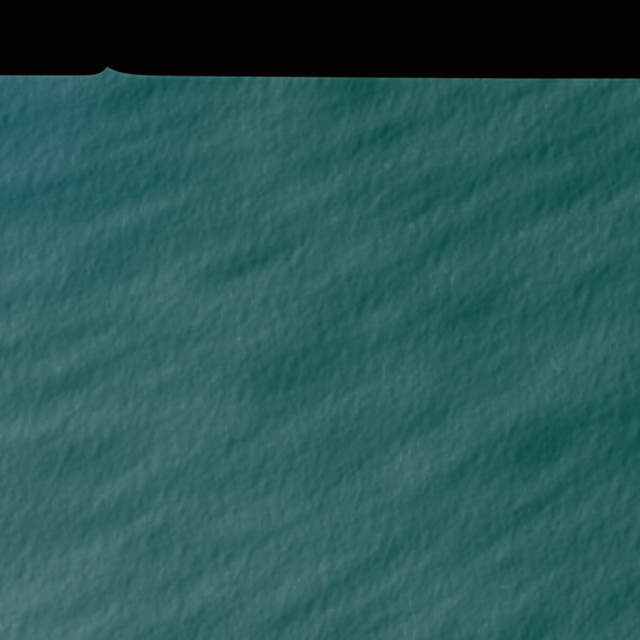
This texture is drawn by a WebGL 2 fragment shader. Its source:

```glsl
#version 300 es
precision highp float;
// Teal rippled sheet with a fine leathery grain below a black band with one small peak.
uniform vec2 u_resolution;
out vec4 fragColor;

float hash(vec2 p) {
    vec3 q = fract(vec3(p.xyx) * 0.1031);
    q += dot(q, q.yzx + 33.33);
    return fract((q.x + q.y) * q.z);
}

float noise(vec2 p) {
    vec2 i = floor(p), f = fract(p);
    f = f * f * (3.0 - 2.0 * f);
    return mix(mix(hash(i), hash(i + vec2(1, 0)), f.x),
               mix(hash(i + vec2(0, 1)), hash(i + vec2(1, 1)), f.x), f.y);
}

// Fine grain height, slightly stretched along a steep diagonal
float grainHeight(vec2 p) {
    vec2 q = vec2(p.x - 0.35 * p.y, p.y + 0.25 * p.x) + 7.0;
    return 0.55 * noise(q * vec2(85, 55)) + 0.35 * noise(q * vec2(170, 110) + 31.0)
         + 0.15 * noise(q * vec2(300, 220) + 77.0);
}

// Broad ripples, shallow at upper left and steeper toward lower right
float ripples(vec2 p) {
    float across = p.y - 0.3 * p.x - 0.25 * p.x * p.x + 0.25 * p.x * (p.y - 0.5);
    float along = p.x + 0.5 * p.y;
    across += 0.014 * (noise(p * 9.0 + 4.0) - 0.5);
    float coarse = noise(vec2(along * 6.0, across * 25.0) + 50.0);
    float fine = noise(vec2(along * 13.0, across * 48.0) + 90.0);
    return 0.65 * coarse + 0.35 * fine - 0.5;
}

// Upper border of the sheet: slight tilt and a cusp with a longer right tail
float borderHeight(float x) {
    float d = x - 0.167;
    float cusp = 0.014 * exp(-abs(d) / (d < 0.0 ? 0.009 : 0.022));
    return 0.8825 - 0.005 * smoothstep(0.0, 0.9, x) + cusp;
}

void main() {
    vec2 uv = gl_FragCoord.xy / u_resolution;
    float px = 1.0 / u_resolution.y;

    // Base colour: paler at lower left, bluer at upper left, deeper at right
    vec3 teal = mix(vec3(0.185, 0.39, 0.38), vec3(0.15, 0.365, 0.35),
                    smoothstep(0.1, 0.9, uv.x * 0.65 + uv.y * 0.35));
    float pale = (1.0 - smoothstep(0.0, 0.75, uv.x)) * (1.0 - smoothstep(0.1, 0.85, uv.y));
    teal = mix(teal, vec3(0.255, 0.425, 0.42), 0.75 * pale);
    teal += vec3(0.025, 0.015, 0.02) * (1.0 - smoothstep(0.0, 0.35, uv.y));
    teal += vec3(-0.005, 0.0, 0.04) * exp(-dot(uv - vec2(0.0, 0.82), uv - vec2(0.0, 0.82)) * 14.0);

    // Ripple shading turns paler and greyer on the crests
    float wave = ripples(uv);
    teal += vec3(0.15, 0.095, 0.105) * wave;
    teal += vec3(0.035, 0.025, 0.027) * (noise(uv * 7.0 + 20.0) - 0.5);

    // Grain lit from the left, with sparse bright flecks
    vec2 step2 = vec2(0.003, -0.0015);
    float relief = grainHeight(uv + step2) - grainHeight(uv - step2);
    teal += vec3(0.10, 0.085, 0.088) * relief;
    float fleck = smoothstep(0.80, 0.97, noise(uv * vec2(150, 85) + 13.0));
    teal += vec3(0.045, 0.04, 0.04) * fleck * smoothstep(-0.15, 0.3, wave);

    // Thin pale rim just below the border
    float below = borderHeight(uv.x) - uv.y;
    float rim = exp(-abs(below - 0.002) / 0.0025);
    teal += vec3(0.06, 0.045, 0.05) * rim;
    float seam = exp(-abs(below - 0.009) / 0.002) * smoothstep(0.5, 0.9, uv.x);
    teal += 0.025 * seam;

    vec3 black = vec3(0.016, 0.006, 0.008);
    float sheet = smoothstep(-px, px, below);
    fragColor = vec4(mix(black, teal, sheet), 1.0);
}
```
